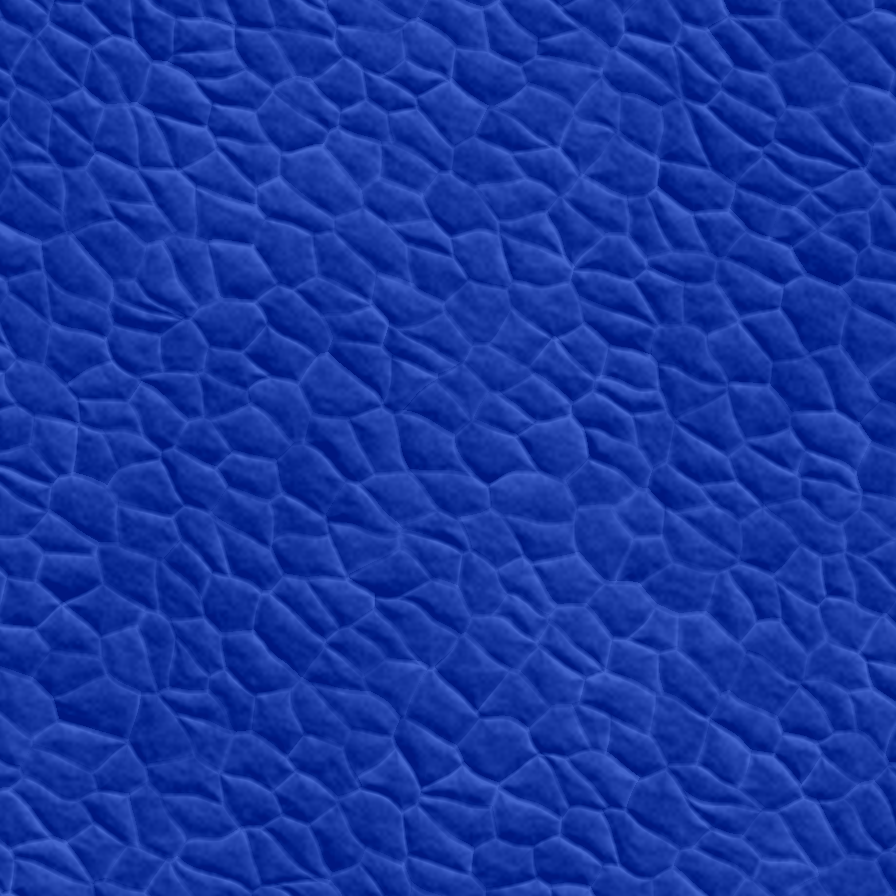
Give the GLSL for this texture, as a WebGL 2 fragment shader.

```glsl
#version 300 es
precision highp float;
precision highp int;
// Pebbled blue leather: slanted bulging cells split by fine, shadowed creases.

uniform vec2 u_resolution;
out vec4 fragColor;

const vec3 SHADE_BLUE = vec3(0.0, 0.125, 0.535);
const vec3 LIGHT_BLUE = vec3(0.205, 0.335, 0.745);
const vec2 CELL_COUNT = vec2(15.5, 23.0);  // cells along and across the slant
const float SLANT = -0.62;                 // direction of the long creases, radians
const vec2 JITTER = vec2(0.95, 0.82);
const float WARP = 0.030;                  // bending of the creases
const vec2 LIGHT_STEP = vec2(0.0022, 0.0050);
const float BULGE_WIDTH = 0.15;            // in cells
const float CREASE_WIDTH = 0.058;          // in cells
const float BASE_TONE = 0.36;
const float RELIEF = 1.25;
const float CREASE_GLOW = 0.42;
const float FACET_TILT = 0.42;
const float CELL_TONE = 0.16;
const float WRINKLE = 0.34;
const float GRAIN = 0.42;
const float BROAD_TONE = 0.20;

float hash(vec2 cell, uint seed) {
    uvec2 q = uvec2(ivec2(cell)) * uvec2(1597u, 3812u) + seed * 7919u;
    uint n = q.x * 73856u ^ q.y * 19349u;
    n = (n ^ (n >> 15u)) * 277803u;
    n = (n ^ (n >> 13u)) * 668265u;
    n ^= n >> 16u;
    return float(n & 65535u) / 65535.0;
}

vec2 hash2(vec2 cell, uint seed) {
    return vec2(hash(cell, seed), hash(cell, seed + 1u));
}

float noise(vec2 p, uint seed) {
    vec2 i = floor(p), f = fract(p);
    f = f * f * (3.0 - 2.0 * f);
    float low = mix(hash(i, seed), hash(i + vec2(1, 0), seed), f.x);
    float high = mix(hash(i + vec2(0, 1), seed), hash(i + vec2(1, 1), seed), f.x);
    return mix(low, high, f.y);
}

// Canvas position to bent, slanted cell space
vec2 cellSpace(vec2 p) {
    vec2 bend = vec2(noise(p * 6.0, 11u), noise(p * 6.0, 12u)) - 0.5;
    vec2 wobble = vec2(noise(p * 28.0, 13u), noise(p * 28.0, 14u)) - 0.5;
    p += WARP * (bend + 0.4 * wobble);
    float c = cos(SLANT), s = sin(SLANT);
    return vec2(c * p.x + s * p.y, c * p.y - s * p.x) * CELL_COUNT + 40.0;
}

vec2 cellPoint(vec2 cell) {
    return cell + 0.5 + JITTER * (hash2(cell, 21u) - 0.5);
}

// Distance to the nearest crease; also gives the owning cell and its centre offset
float creaseDistance(vec2 q, out vec2 owner, out vec2 offset) {
    vec2 home = floor(q);
    float nearest = 1e3;
    for (int y = -1; y <= 1; y++)
    for (int x = -1; x <= 1; x++) {
        vec2 cell = home + vec2(x, y);
        vec2 r = cellPoint(cell) - q;
        float d = dot(r, r);
        if (d < nearest) { nearest = d; owner = cell; offset = r; }
    }
    float edge = 1e3;
    for (int y = -2; y <= 2; y++)
    for (int x = -2; x <= 2; x++) {
        vec2 r = cellPoint(owner + vec2(x, y)) - q;
        vec2 gap = r - offset;
        if (dot(gap, gap) > 1e-4)
            edge = min(edge, dot(0.5 * (r + offset), normalize(gap)));
    }
    return edge;
}

float bulge(float d) {
    return 1.0 - exp(-d / BULGE_WIDTH);
}

// Shallow folds that run with the cells
float folds(vec2 q) {
    return noise(q * vec2(2.6, 3.4), 61u) + 0.5 * noise(q * vec2(5.5, 6.5), 62u);
}

void main() {
    vec2 p = gl_FragCoord.xy / u_resolution.y;
    vec2 q = cellSpace(p), qLit = cellSpace(p + LIGHT_STEP);
    vec2 owner, offset, otherOwner, otherOffset;
    float d = creaseDistance(q, owner, offset);
    float dLit = creaseDistance(qLit, otherOwner, otherOffset);

    // Slopes facing the light brighten, far slopes darken
    float depth = 0.45 + 0.95 * noise(p * 24.0, 31u);
    float tone = BASE_TONE + RELIEF * depth * (bulge(d) - bulge(dLit));
    tone += WRINKLE * (folds(q) - folds(qLit));

    // Thin light crease of uneven strength
    float crease = exp(-d * d / (CREASE_WIDTH * CREASE_WIDTH));
    tone += CREASE_GLOW * crease * (0.2 + 1.1 * noise(p * 38.0, 32u));

    // Tilted facets and cell to cell variation
    tone += FACET_TILT * dot(offset, hash2(owner, 41u) - vec2(0.5, 0.85));
    tone += CELL_TONE * (hash(owner, 43u) - 0.5);

    // Fine pores and broad unevenness
    float grain = 0.5 * noise(p * vec2(95.0, 130.0), 51u) + 0.5 * noise(p * 230.0, 52u);
    tone += GRAIN * (grain - 0.5) + BROAD_TONE * (noise(p * 3.5, 53u) - 0.5);

    fragColor = vec4(mix(SHADE_BLUE, LIGHT_BLUE, clamp(tone, -0.15, 1.25)), 1.0);
}
```
